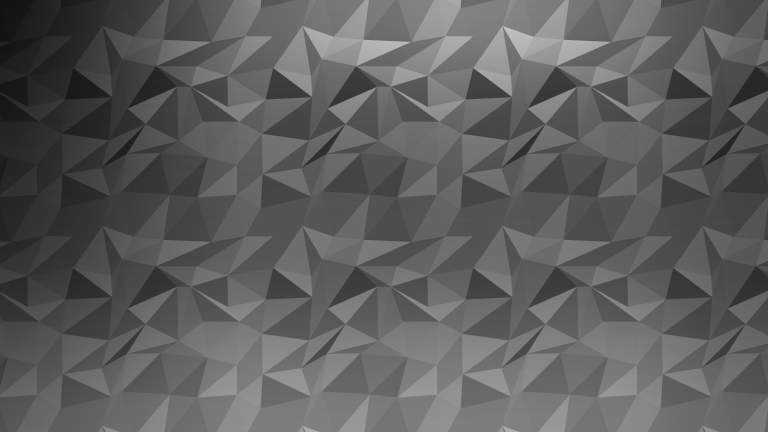
Write a WebGL 1 fragment shader that draws this background.

```glsl
precision highp float;

// Low-poly wall of grey facets under a soft spotlight.
// A jittered grid that repeats as a tile is split into triangles, each with
// a hashed tone, then lit from the top and bottom with dark sides.

uniform vec2 u_resolution;

#define TILE_SIZE 0.463            // repeat length, in canvas heights
#define TILE_CELLS vec2(6.0, 6.0)  // grid cells per tile
#define JITTER 0.37                // vertex offset, in cells
#define SLASH_SHARE 0.78           // share of diagonals rising to the right
#define TONE_DARK 0.70
#define TONE_LIGHT 1.20
#define BASE_LIGHT 0.39
#define TOP_GLOW 0.24
#define BOTTOM_GLOW 0.18
#define GRAIN 0.008

float hash(vec2 p, float seed) {
  vec3 q = fract(vec3(p.xyx + seed * 7.31) * vec3(0.1031, 0.1130, 0.0973));
  q += dot(q, q.yzx + 33.33);
  return fract((q.x + q.y) * q.z);
}

float cross2(vec2 a, vec2 b) {
  return a.x * b.y - a.y * b.x;
}

float area(vec2 a, vec2 b, vec2 c) {
  return 0.5 * cross2(b - a, c - a);
}

// Grid vertex in canvas heights, displaced within its cell
vec2 vertex(vec2 id) {
  vec2 key = mod(id, TILE_CELLS);
  vec2 offset = vec2(hash(key, 1.0), hash(key, 2.0)) * 2.0 - 1.0;
  return (id + JITTER * offset) * TILE_SIZE / TILE_CELLS;
}

float edgeDistance(vec2 p, vec2 a, vec2 b) {
  return cross2(normalize(b - a), p - a);
}

// Smooth coverage of a counterclockwise triangle
float coverage(vec2 p, vec2 a, vec2 b, vec2 c, float pixel) {
  float d = min(edgeDistance(p, a, b),
                min(edgeDistance(p, b, c), edgeDistance(p, c, a)));
  return clamp(d / pixel + 0.5, 0.0, 1.0);
}

// Facet brightness, with a few much darker accents
float facetTone(vec2 key, float seed) {
  float h = hash(key, seed);
  float accent = 1.0 - 0.25 * step(hash(key, seed + 5.0), 0.07);
  return mix(TONE_DARK, TONE_LIGHT, h) * accent;
}

// Blend the triangles of the neighbouring cells by coverage
float facets(vec2 p, float pixel) {
  vec2 cell = TILE_SIZE / TILE_CELLS;
  vec2 home = floor(p / cell);
  float margin = 0.1 * cell.x * cell.y;
  float total = 0.0;
  float weight = 0.0001;
  for (int j = -1; j <= 1; j++) {
    for (int i = -1; i <= 1; i++) {
      vec2 id = home + vec2(float(i), float(j));
      vec2 key = mod(id, TILE_CELLS);
      vec2 a = vertex(id);
      vec2 b = vertex(id + vec2(1.0, 0.0));
      vec2 c = vertex(id + vec2(1.0, 1.0));
      vec2 d = vertex(id + vec2(0.0, 1.0));

      // Pick a diagonal that leaves two proper triangles
      float slashFit = min(area(a, b, c), area(a, c, d));
      float backFit = min(area(a, b, d), area(b, c, d));
      bool slash = hash(key, 3.0) < SLASH_SHARE;
      if ((slash ? slashFit : backFit) < margin) slash = slashFit > backFit;

      float lower = coverage(p, a, b, slash ? c : d, pixel);
      float upper = coverage(p, slash ? a : b, c, d, pixel);
      total += lower * (facetTone(key, 4.0) - 0.06);
      total += upper * (facetTone(key, 6.0) + 0.06);
      weight += lower + upper;
    }
  }
  return total / weight;
}

// Spotlight above, glow below, darker left and right sides
float lighting(vec2 uv) {
  vec2 spot = (uv - vec2(0.6, 1.0)) / vec2(0.3, 0.23);
  float light = BASE_LIGHT + TOP_GLOW * exp(-dot(spot, spot));
  light += BOTTOM_GLOW * (1.0 - smoothstep(0.0, 0.45, uv.y));
  float leftShade = mix(0.7, 0.2, uv.y);
  light *= mix(leftShade, 1.0, smoothstep(-0.03, 0.35, uv.x));
  return light * (1.0 - 0.2 * smoothstep(0.75, 1.0, uv.x));
}

// Faint horizontal brushing
float brushed(vec2 p) {
  vec2 q = p * vec2(14.0, 190.0);
  vec2 id = floor(q);
  vec2 f = smoothstep(0.0, 1.0, fract(q));
  float low = mix(hash(id, 8.0), hash(id + vec2(1.0, 0.0), 8.0), f.x);
  float high = mix(hash(id + vec2(0.0, 1.0), 8.0), hash(id + 1.0, 8.0), f.x);
  return mix(low, high, f.y) - 0.5;
}

void main() {
  vec2 uv = gl_FragCoord.xy / u_resolution;
  vec2 p = gl_FragCoord.xy / u_resolution.y;
  float contrast = mix(0.78, 1.08, smoothstep(0.1, 0.8, uv.y));
  float tone = mix(0.97, facets(p, 1.0 / u_resolution.y), contrast);
  float grey = lighting(uv) * tone + GRAIN * brushed(p);
  gl_FragColor = vec4(vec3(grey), 1.0);
}
```
